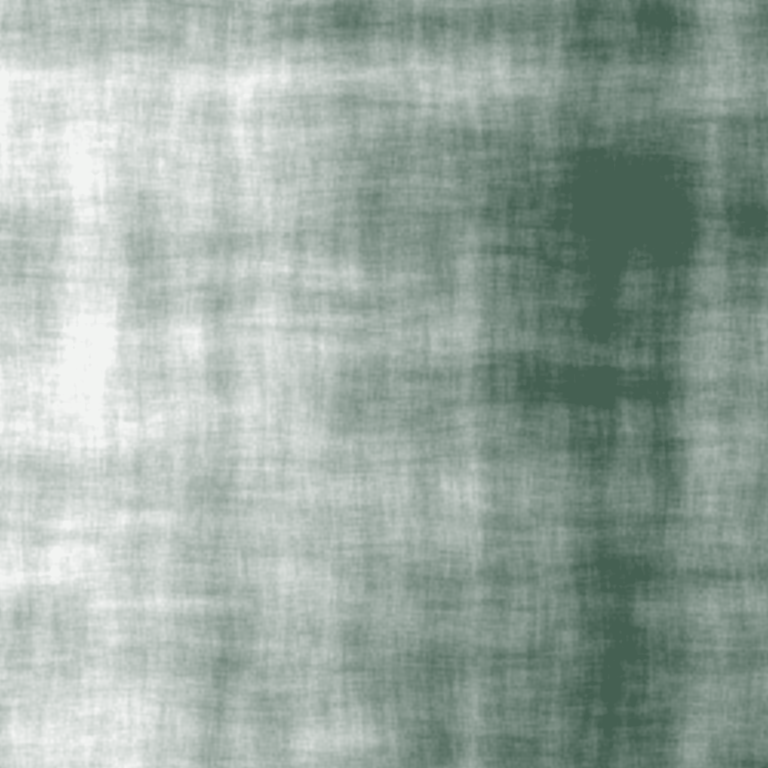
Write a WebGL 1 fragment shader that draws this texture.

```glsl
precision highp float;

uniform vec2 u_resolution;

float hash(vec2 p) {
  vec3 q = fract(vec3(p.xyx) * 0.1031);
  q += dot(q, q.yzx + 33.33);
  return fract((q.x + q.y) * q.z);
}

// Smooth lattice noise, centred on zero
float noise(vec2 p) {
  vec2 cell = floor(p);
  vec2 f = fract(p);
  f = f * f * (3.0 - 2.0 * f);
  float low = mix(hash(cell), hash(cell + vec2(1.0, 0.0)), f.x);
  float high = mix(hash(cell + vec2(0.0, 1.0)), hash(cell + 1.0), f.x);
  return mix(low, high, f.y) - 0.5;
}

// Crossed threads, each octave finer than the last
float weave(vec2 p) {
  float sum = 0.0;
  float amplitude = 0.27;
  float frequency = 6.0;
  for (int i = 0; i < 6; i++) {
    vec2 offset = vec2(17.3, 41.7) * float(i + 1);
    float weft = noise(p * frequency * vec2(0.2, 1.1) + offset);
    float warp = noise(p * frequency * vec2(1.1, 0.2) + offset.yx + 90.0);
    sum += amplitude * (weft + warp);
    amplitude *= 0.76;
    frequency *= 2.05;
  }
  return sum;
}

float band(float x, float centre, float width) {
  float d = (x - centre) / width;
  return exp(-d * d);
}

void main() {
  vec2 uv = gl_FragCoord.xy / u_resolution;

  // Slightly wavy threads
  vec2 p = uv + 0.003 * sin(uv.yx * vec2(23.0, 19.0) + 2.0 * sin(uv * 9.0));

  // Broad fade from pale left to dark right
  float tone = 0.52 + 0.34 * cos(3.6 * p.x);

  // Wide horizontal and vertical washes
  tone += 0.15 * band(p.y, 0.50, 0.13) * (1.0 - 0.5 * p.x);
  tone += 0.17 * band(p.y, 0.90, 0.025);
  tone -= 0.15 * band(p.y, 0.75, 0.11) * smoothstep(0.1, 0.7, p.x);
  tone -= 0.10 * band(p.y, 0.98, 0.04);
  tone += 0.14 * band(p.x, 0.61, 0.025) * smoothstep(0.9, 0.5, p.y);
  tone += 0.14 * band(p.x, 0.92, 0.03);
  tone -= 0.08 * band(p.x, 0.29, 0.02);
  tone -= 0.08 * band(p.x, 0.86, 0.025);

  tone += weave(p);

  // Fine fibre grain
  tone += 0.07 * noise(uv * vec2(250.0, 170.0));
  tone += 0.06 * noise(uv * vec2(160.0, 256.0) + 50.0);

  vec3 deepGreen = vec3(0.27, 0.375, 0.32);
  vec3 paleLinen = vec3(0.95, 0.955, 0.95);
  gl_FragColor = vec4(mix(deepGreen, paleLinen, clamp(tone, 0.0, 1.0)), 1.0);
}
```
